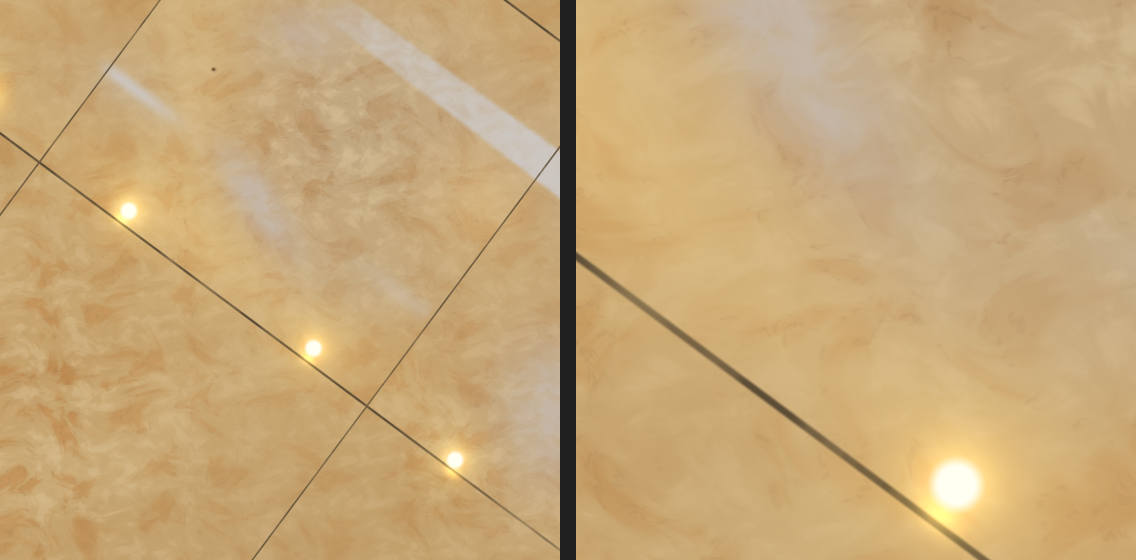
Left: the whole. Right: its middle third, enlarged.
This texture is drawn by a three.js fragment shader. Its source:

```glsl
// Polished sandstone floor of large slanted square tiles, with lamp reflections and pale streaks of light.
varying vec2 vUv;

vec2 hash2(vec2 p) {
  vec2 h = vec2(dot(p, vec2(127.1, 311.7)), dot(p, vec2(269.5, 183.3)));
  return fract(sin(h) * 4375.85);
}

// Cellular noise: distance to the nearest scattered point
float cells(vec2 p) {
  vec2 id = floor(p), f = fract(p);
  float nearest = 1.0;
  for (int y = -1; y <= 1; y++) {
    for (int x = -1; x <= 1; x++) {
      vec2 o = vec2(float(x), float(y));
      nearest = min(nearest, length(o + hash2(id + o) - f));
    }
  }
  return nearest;
}

// Layered, warped sines, roughly -1 to 1
float clouds(vec2 p) {
  float sum = 0.0, amp = 0.5;
  for (int i = 0; i < 5; i++) {
    p = mat2(0.8, 0.6, -0.6, 0.8) * p * 1.7 + 0.8 * sin(p.yx * 1.3);
    sum += amp * sin(p.x) * sin(p.y);
    amp *= 0.65;
  }
  return sum;
}

// Soft round or oval spot
float spot(vec2 p, vec2 center, vec2 radius) {
  vec2 d = (p - center) / radius;
  return exp(-dot(d, d));
}

// Band along the tile rows that fades at its two ends
float streak(vec2 f, float row, float halfWidth, float soft, vec2 start, vec2 end) {
  float band = 1.0 - smoothstep(halfWidth - soft, halfWidth + soft, abs(f.y - row));
  return band * smoothstep(start.x, start.y, f.x) * (1.0 - smoothstep(end.x, end.y, f.x));
}

void main() {
  // Floor axes: x along the main joint, y across it, from a tile corner
  vec2 d = vUv - vec2(0.655, 0.2747);
  vec2 floorPos = vec2(dot(d, vec2(0.802, -0.597)), dot(d, vec2(0.597, 0.802)));
  vec2 tile = floorPos / 0.729;
  vec2 tileRand = hash2(floor(tile) + 7.0);

  // Stone grain, shifted from tile to tile
  vec2 grainPos = vUv + tileRand * 3.0;
  float broad = clouds(grainPos * 3.5);
  float fine = clouds(grainPos * vec2(20.0, 27.0));
  float grit = clouds(grainPos * vec2(52.0, 70.0) + 5.0);
  float pits = cells(grainPos * vec2(38.0, 56.0) + 1.2 * vec2(fine, grit));
  float greyPatch = spot(vUv, vec2(0.60, 0.75), vec2(0.20, 0.21));
  float rough = 0.32 + 0.55 * spot(vUv, vec2(0.06, 0.25), vec2(0.26, 0.35))
    + 0.65 * greyPatch + 0.35 * spot(vUv, vec2(0.88, 0.22), vec2(0.2));

  // Base tone, warm pools of light and shaded lower edge
  vec3 stone = mix(vec3(0.765, 0.62, 0.41), vec3(0.80, 0.68, 0.475), 0.5 + 0.75 * broad);
  stone += vec3(0.08, 0.055, 0.01) * spot(vUv, vec2(0.87, 0.67), vec2(0.09));
  stone += vec3(0.04, 0.03, 0.0) * spot(vUv, vec2(0.36, 0.76), vec2(0.09, 0.22));
  stone += vec3(0.05, 0.045, 0.02) * spot(floorPos, vec2(-0.35, 0.06), vec2(0.35, 0.07));
  stone += vec3(0.18, 0.14, 0.03) * spot(vUv, vec2(-0.012, 0.83), vec2(0.028, 0.04));
  stone -= vec3(0.03, 0.035, 0.03) * spot(vUv, vec2(0.45, 0.0), vec2(0.4, 0.25));

  // Grey veil over the brighter half
  float veil = 0.85 * greyPatch + 0.6 * spot(floorPos, vec2(0.0, 0.54), vec2(0.48, 0.13))
    + 0.55 * spot(vUv, vec2(0.98, 0.27), vec2(0.15, 0.2))
    + 0.4 * spot(vUv, vec2(0.2, 0.86), vec2(0.12, 0.09))
    + 0.4 * spot(vUv, vec2(0.66, 0.5), vec2(0.16, 0.09));
  stone = mix(stone, vec3(0.75, 0.66, 0.53), clamp(veil * (0.9 + 0.3 * broad), 0.0, 0.85));

  // Orange stains, pale flecks and pits lie over both base and veil
  vec3 stain = stone * mix(vec3(0.96, 0.85, 0.73), vec3(0.96, 0.91, 0.85), clamp(veil, 0.0, 1.0));
  stone = mix(stone, stain, rough * smoothstep(0.0, 0.6, fine));
  stone = mix(stone, vec3(0.86, 0.77, 0.61), 0.42 * rough * smoothstep(0.1, 0.7, -fine + 0.5 * grit));
  stone = mix(stone, vec3(0.64, 0.49, 0.33), 0.36 * rough * smoothstep(-0.2, 0.3, fine)
    * (1.0 - smoothstep(0.05, 0.27, pits)));
  stone += 0.022 * rough * grit + 0.02 * (tileRand.x - 0.5);

  // Cool haze on the polish
  vec2 slanted = vec2(vUv.x + 0.6 * (vUv.y - 0.64), vUv.y);
  float haze = 0.85 * spot(slanted, vec2(0.462, 0.64), vec2(0.046, 0.095))
    + 0.85 * spot(vUv, vec2(0.99, 0.265), vec2(0.085, 0.115))
    + 0.55 * spot(vUv, vec2(0.55, 0.94), vec2(0.09, 0.06));
  haze *= 0.95 + 0.25 * fine + 0.3 * grit;
  stone = mix(stone, vec3(0.77, 0.725, 0.685), clamp(haze, 0.0, 0.85));

  // Pale streaks: one wide, two narrow
  float wide = streak(floorPos, 0.538, 0.027 + 0.016 * (floorPos.x + 0.4), 0.006,
    vec2(-0.52, -0.36), vec2(0.4, 0.6));
  wide *= 0.68 + 0.3 * smoothstep(-0.3, 0.05, floorPos.x) + 0.2 * grit;
  float narrow = 0.7 * streak(floorPos, 0.207, 0.010, 0.010, vec2(-0.76, -0.71), vec2(-0.67, -0.53))
    + 0.22 * streak(floorPos, 0.198, 0.024, 0.024, vec2(-0.76, -0.71), vec2(-0.62, -0.5))
    + 0.36 * streak(floorPos, 0.197, 0.014, 0.018, vec2(-0.24, -0.05), vec2(-0.02, 0.0));
  stone = mix(stone, vec3(0.80, 0.78, 0.765), clamp(wide + narrow, 0.0, 0.95));

  // Thin joints, heavier along the rows, worn unevenly
  vec2 toJoint = abs(fract(tile + 0.5) - 0.5) * 0.729;
  vec2 joint = 1.0 - smoothstep(vec2(0.0004, 0.0008), vec2(0.0026, 0.0034), toJoint);
  joint.y *= 1.0 - 0.4 * smoothstep(0.05, 0.4, floorPos.x);
  float jointWear = clamp(0.85 + 0.3 * clouds(floorPos * 24.0), 0.55, 1.0);
  vec3 color = mix(stone, vec3(0.36, 0.30, 0.21), max(joint.x * 0.85, joint.y) * jointWear);

  // Small dark chip
  color = mix(color, vec3(0.30, 0.20, 0.13), 0.85 * spot(vUv, vec2(0.3815, 0.876), vec2(0.0035, 0.003)));

  // Lamp reflections beside the main joint, spacing shrinking along the row
  for (int i = 0; i < 3; i++) {
    float n = float(i);
    vec2 lamp = vec2(-0.549 + 0.411 * n - 0.0445 * n * (n - 1.0), 0.026 - 0.0045 * n * (n - 1.0));
    vec2 ghost = lamp + vec2(-0.003 + 0.006 * n, -0.021);
    color += vec3(0.22, 0.20, 0.10) * spot(floorPos, lamp, vec2(0.026));
    color += vec3(0.07, 0.055, 0.01) * spot(floorPos, lamp, vec2(0.06));
    color += vec3(0.24, 0.20, 0.08) * spot(floorPos, ghost, vec2(0.014, 0.009));
    float core = 1.0 - smoothstep(0.010, 0.019, length(floorPos - lamp));
    color = mix(color, vec3(1.0, 1.0, 0.95), core);
  }

  gl_FragColor = vec4(clamp(color, 0.0, 1.0), 1.0);
}
```
